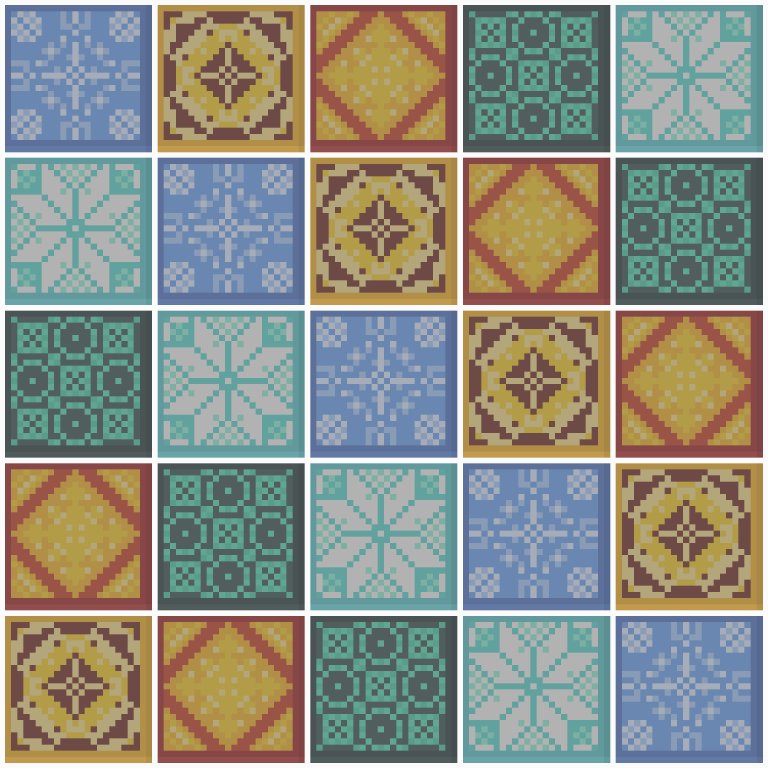
A WebGL 2 fragment shader for this pattern:

```glsl
#version 300 es
precision highp float;
uniform vec2 u_resolution;
out vec4 outColor;

#define MARGIN 0.0065
#define PITCH 0.1988
#define GAP 0.0072
#define CELLS 24.0
#define KINDS 5
#define SAMPLES 3
#define GROUT vec3(0.985)
#define SHADE_RIGHT 0.94
#define SHADE_BOTTOM 1.08

// Motifs return a tone 0..3; a >= b are the folded cell distances from the centre.
int snowflake(int a, int b) {
    bool axis = b == 0 && a != 1 && a != 6 && a != 8;
    bool dots = (a == 1 && b == 1) || (a == 6 && b == 2) || (a == 4 && b == 4);
    bool branch = (a == b + 1 && a >= 7) || (a == 9 && b == 6) || (a == 10 && b == 7);
    if (axis || dots || branch) return 2;
    bool bars = b == 2 && (a == 5 || a >= 8);
    bool steps = (a - b == 2 && a >= 8) || (a - b == 1 && a > 3 && a < 6);
    return bars || steps || (b == 1 && (a == 3 || a == 8)) ? 1 : 0;
}

int medallion(int a, int b) {
    int s = a + b;
    float radius = length(vec2(a, b));
    // Central flower
    if (s <= 5 && a <= 5) {
        bool outline = s == 5 || (a == 3 && b == 1) || (a == 5 && b == 0);
        bool lattice = s == 1 || (a == 2 && b == 1) || (a == 2 && b == 2);
        return outline || lattice ? 2 : 0;
    }
    // Broken ring, end bars and corner angles
    bool bar = a >= 9 && b <= a - 7;
    bool ring = radius > 8.8 && radius < 10.7 && b > 2 && (s % 4 != 0);
    bool corner = a == 10 && b >= 8;
    bool studs = (a == 7 && b == 3) || (a == 8 && b == 8);
    if (bar || ring || corner || studs) return 2;
    if (radius < 6.9) return (a == 6 && b == 1) || (a == 4 && b == 4) ? 0 : 1;
    return (a == 8 && b < 2) || (a == 7 && b == 2) || (a == 9 && b == 9) ? 1 : 0;
}

int diamond(int a, int b) {
    int s = a + b;
    if (s >= 11 && s <= 13) return 2;
    if (s > 13) return (a == 9 && b == 7) || (a == 8 && b == 8) ? 3 : (s % 3 == 0 ? 1 : 0);
    if ((a == 3 && b == 2) || (a == 4 && b == 4) || (a == 6 && b == 2) || (a == 1 && b == 1)) return 3;
    bool star = s <= 5 || (b == 0 && a < 9) || (a - b <= 1 && s < 9) || (b == 1 && a > 5 && a < 8);
    return star ? 1 : 0;
}

// Rings and asterisks alternate on a seven-cell lattice.
int rosettes(ivec2 d) {
    ivec2 shifted = d + 10;
    ivec2 block = shifted / 7;
    ivec2 q = abs(shifted - block * 7 - 3);
    int a = max(q.x, q.y), b = min(q.x, q.y);
    bool asterisk = (b == 0 && a > 0 && a < 3) || (a == 2 && b == 2) || (a == 2 && b == 1);
    bool ring = (a == 3 && b <= 1) || (a == 2 && b == 2) || a == 0;
    bool isRing = (block.x + block.y) % 2 == 1;
    bool lit = (isRing ? ring : asterisk) || (a == 3 && b == 3);
    return lit ? 1 + (d.x * d.x + 3 * d.y * d.y) % 2 : 0;
}

int eightPointStar(int a, int b) {
    if (a == 0) return 2;
    if (b >= 1 && b < a && b <= 5 && a - b <= 5) return a == 6 && b == 2 ? 1 : 2;
    if (a - b > 6) return (a + b) % 2 == 0 ? 1 : 2;
    if (b > 6) return a == 10 && b < 10 ? 2 : (a + b) % 2;
    return 0;
}

vec3 pick(int tone, vec3 c0, vec3 c1, vec3 c2, vec3 c3) {
    return tone == 0 ? c0 : tone == 1 ? c1 : tone == 2 ? c2 : c3;
}

// Tone -1 selects the frame colour.
vec3 tileColor(int kind, ivec2 d) {
    ivec2 m = abs(d);
    int a = max(m.x, m.y), b = min(m.x, m.y);
    bool frame = a > 10;
    vec3 gold = vec3(0.70, 0.61, 0.28), ochre = vec3(0.70, 0.56, 0.28);
    vec3 cream = vec3(0.70, 0.65, 0.48), teal = vec3(0.38, 0.63, 0.62);
    if (kind == 0) return frame ? vec3(0.36, 0.44, 0.60)
        : pick(snowflake(a, b), vec3(0.41, 0.53, 0.69), vec3(0.54, 0.61, 0.71), vec3(0.65, 0.68, 0.72), cream);
    if (kind == 1) return frame ? ochre : pick(medallion(a, b), cream, gold, vec3(0.43, 0.29, 0.28), ochre);
    if (kind == 2) return frame ? vec3(0.53, 0.28, 0.28)
        : pick(diamond(a, b), ochre, gold, vec3(0.60, 0.33, 0.28), cream);
    if (kind == 3) return frame ? vec3(0.29, 0.33, 0.33)
        : pick(rosettes(d), vec3(0.32, 0.37, 0.37), vec3(0.35, 0.61, 0.54), vec3(0.38, 0.65, 0.57), teal);
    return frame ? vec3(0.38, 0.60, 0.61)
        : pick(eightPointStar(a, b), teal, vec3(0.49, 0.69, 0.64), vec3(0.70), cream);
}

vec3 wall(vec2 p) {
    vec2 grid = (p - MARGIN) / PITCH;
    vec2 local = fract(grid) * PITCH * CELLS / (PITCH - GAP);
    if (max(local.x, local.y) >= CELLS) return GROUT;
    ivec2 tile = ivec2(floor(grid)), cell = ivec2(local);
    int kind = (tile.x + tile.y + 1 + KINDS) % KINDS;
    vec3 color = tileColor(kind, cell - ivec2(11, 12));
    // Raised edge along the right and bottom
    if (cell.x == 23) color *= SHADE_RIGHT;
    if (cell.y == 0) color *= SHADE_BOTTOM;
    return color;
}

void main() {
    // Average a small grid of samples for smooth edges
    vec3 sum = vec3(0.0);
    for (int j = 0; j < SAMPLES; j++)
        for (int i = 0; i < SAMPLES; i++) {
            vec2 offset = (vec2(i, j) + 0.5) / float(SAMPLES) - 0.5;
            sum += wall((gl_FragCoord.xy + offset) / u_resolution);
        }
    outColor = vec4(sum / float(SAMPLES * SAMPLES), 1.0);
}
```
